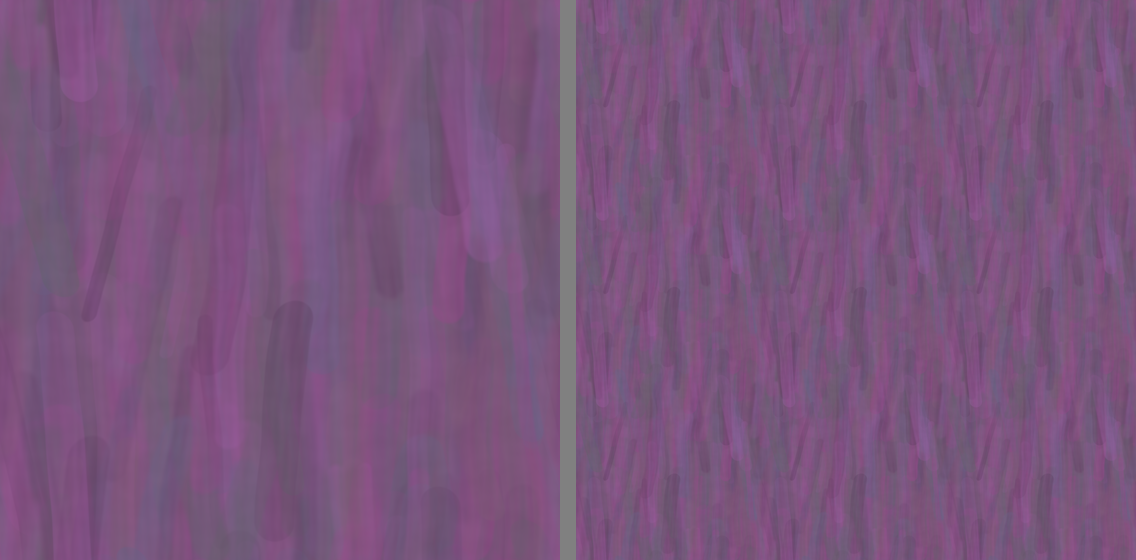
Left, the tile; right, the same tile 3 across and 3 down.
This texture is drawn by a three.js fragment shader. Its source:

```glsl
// Tileable wash of translucent, mostly vertical violet and plum brush strokes.
varying vec2 vUv;

const float TAU = 6.2831853;
const int STROKES = 170;
const vec3 GROUND = vec3(0.472, 0.334, 0.482);

float hash(vec2 p) {
  vec3 q = fract(p.xyx * 0.1031);
  q += dot(q, q.yzx + 33.33);
  return fract((q.x + q.y) * q.z);
}

// Gradient noise that wraps after a whole number of cells
float cornerSlope(vec2 cell, vec2 offset, vec2 period) {
  float angle = TAU * hash(mod(cell, period) + 7.0);
  return dot(vec2(cos(angle), sin(angle)), offset);
}

float gradientNoise(vec2 p, vec2 period) {
  vec2 cell = floor(p);
  vec2 f = p - cell;
  vec2 blend = f * f * f * (f * (f * 6.0 - 15.0) + 10.0);
  vec2 right = vec2(1.0, 0.0);
  vec2 up = vec2(0.0, 1.0);
  float low = mix(cornerSlope(cell, f, period),
                  cornerSlope(cell + right, f - right, period), blend.x);
  float high = mix(cornerSlope(cell + up, f - up, period),
                   cornerSlope(cell + 1.0, f - 1.0, period), blend.x);
  return mix(low, high, blend.y);
}

float tiledNoise(vec2 uv, vec2 repeats) {
  return gradientNoise(uv * repeats, repeats);
}

// Paint colours, chosen by a whole number from 0 to 5
vec3 pigment(float index) {
  vec3 orchid = vec3(0.60, 0.36, 0.62);
  vec3 magenta = vec3(0.60, 0.27, 0.54);
  vec3 plum = vec3(0.38, 0.24, 0.39);
  vec3 ash = vec3(0.38, 0.38, 0.42);
  vec3 slate = vec3(0.41, 0.38, 0.53);
  vec3 rose = vec3(0.51, 0.36, 0.47);
  if (index < 0.5) return orchid;
  if (index < 1.5) return ash;
  if (index < 2.5) return magenta;
  if (index < 3.5) return slate;
  if (index < 4.5) return rose;
  return plum;
}

// Distance to an upright capsule
float capsule(vec2 p, float halfLength, float radius) {
  p.y -= clamp(p.y, -halfLength, halfLength);
  return length(p) - radius;
}

// Opacity of one leaning, bent stroke with bristle marks
float strokeCover(vec2 uv, float id) {
  vec2 centre = vec2(fract(id * 0.618034), hash(vec2(id, 1.0)));
  vec2 p = fract(uv - centre + 0.5) - 0.5;
  float lean = 2.0 * hash(vec2(id, 2.0)) - 1.0;
  float bend = hash(vec2(id, 3.0)) - 0.5;
  p.x -= 0.32 * lean * abs(lean) * p.y + 0.45 * bend * p.y * p.y;

  float halfLength = mix(0.16, 0.36, hash(vec2(id, 4.0)));
  float radius = mix(0.012, 0.038, hash(vec2(id, 5.0)));
  float softness = hash(vec2(id, 6.0));
  float edge = mix(0.0018, 0.018, softness * softness);
  float dist = capsule(p, halfLength, radius);
  if (dist > edge) return 0.0;

  float bristles = gradientNoise(p * vec2(80.0, 3.0) + id * 3.7, vec2(512.0));
  float fade = 0.5 + 0.5 * smoothstep(-halfLength, halfLength,
                                      p.y * sign(bend));
  float opacity = mix(0.24, 0.40, hash(vec2(id, 8.0)));
  return opacity * fade * (1.0 + 0.6 * bristles)
       * (1.0 - smoothstep(-edge, edge, dist));
}

void main() {
  // Slightly uneven hand movement
  vec2 wobble = vec2(tiledNoise(vUv, vec2(5.0, 7.0)),
                     tiledNoise(vUv + 0.37, vec2(6.0, 4.0)));
  vec2 uv = vUv + 0.008 * wobble;

  // Layered strokes
  vec3 colour = GROUND;
  for (int i = 0; i < STROKES; i++) {
    float id = float(i);
    colour = mix(colour, pigment(mod(id, 6.0)), strokeCover(uv, id));
  }

  // Fine vertical streaks and faint cloudy mottling
  float streaks = tiledNoise(uv, vec2(96.0, 3.0))
                + tiledNoise(uv, vec2(44.0, 2.0));
  float mottling = tiledNoise(uv, vec2(14.0, 24.0))
                 + 0.6 * tiledNoise(uv, vec2(38.0, 60.0));
  colour *= 1.0 + 0.022 * streaks + 0.024 * mottling;

  gl_FragColor = vec4(colour, 1.0);
}
```
